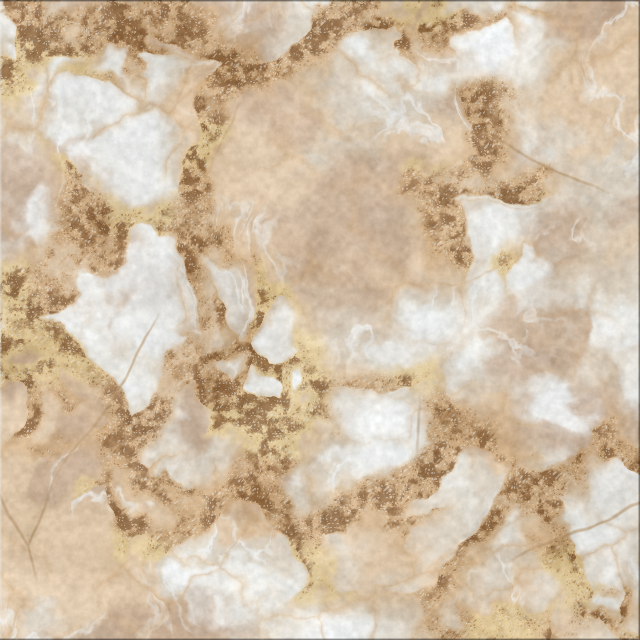
Give the GLSL for this texture, as a three.js fragment shader.

```glsl
// Polished onyx marble: pearl and peach clouds with gritty gold veins.
varying vec2 vUv;

const vec3 WHITE = vec3(0.93, 0.94, 0.94);
const vec3 PEARL = vec3(0.89, 0.88, 0.85);
const vec3 IVORY = vec3(0.85, 0.81, 0.75);
const vec3 PEACH = vec3(0.86, 0.77, 0.66);
const vec3 ROSE  = vec3(0.75, 0.65, 0.56);
const vec3 OCHRE = vec3(0.79, 0.65, 0.48);
const vec3 GOLD  = vec3(0.89, 0.81, 0.60);
const vec3 BROWN = vec3(0.52, 0.37, 0.23);

const float SLAB_SCALE = 4.6;    // slabs across the canvas
const float CHIP_SCALE = 10.0;   // small chips across the canvas
const float CRACK_SCALE = 1.7;   // crack cells across the canvas
const float CLOUD_GAIN = 1.3;    // contrast of the clouds
const float WARP = 0.2;          // broad bending of the outlines
const float FRAY = 0.045;        // fine fraying of the outlines
const float VEIN_WIDE = 0.4;     // vein reach on its soft side, in cells
const float VEIN_SHARP = 0.06;   // vein reach on its crisp side, in cells
const float GRIT_SCALE = 190.0;  // grains across the canvas
const float FRAME = 0.004;       // width of the bevelled rim

float hash(vec2 p) {
  vec3 q = fract(vec3(p.xyx) * 0.1031);
  q += dot(q, q.yzx + 33.33);
  return fract((q.x + q.y) * q.z);
}

vec2 hash2(vec2 p) { return vec2(hash(p), hash(p + 71.7)); }

float noise(vec2 p) {
  vec2 i = floor(p), f = fract(p);
  f = f * f * (3.0 - 2.0 * f);
  return mix(mix(hash(i), hash(i + vec2(1, 0)), f.x),
             mix(hash(i + vec2(0, 1)), hash(i + vec2(1, 1)), f.x), f.y);
}

float fbm(vec2 p) {
  float sum = 0.0, amp = 0.5;
  for (int i = 0; i < 5; i++) {
    sum += amp * noise(p);
    p = mat2(1.6, 1.2, -1.2, 1.6) * p + 17.3;
    amp *= 0.5;
  }
  return sum / 0.97;
}

vec2 bend2(vec2 p) { return vec2(fbm(p + 3.1), fbm(p + 41.7)) - 0.5; }

float ridge(vec2 p) { return 1.0 - abs(2.0 * fbm(p) - 1.0); }

// Cellular borders: x distance to border, y one-sided vein, z cell tone
vec3 slabs(vec2 p) {
  vec2 base = floor(p), home = base, toHome = vec2(8.0);
  for (int y = -1; y <= 1; y++)
    for (int x = -1; x <= 1; x++) {
      vec2 c = base + vec2(x, y);
      vec2 r = c + hash2(c) - p;
      if (dot(r, r) < dot(toHome, toHome)) { toHome = r; home = c; }
    }
  float tone = hash(home + 5.5), border = 8.0, vein = 0.0;
  for (int y = -2; y <= 2; y++)
    for (int x = -2; x <= 2; x++) {
      vec2 c = home + vec2(x, y);
      vec2 r = c + hash2(c) - p;
      vec2 gap = r - toHome;
      if (dot(gap, gap) > 0.0001) {
        float d = dot(0.5 * (r + toHome), normalize(gap));
        float reach = tone > hash(c + 5.5) ? VEIN_WIDE : VEIN_SHARP;
        border = min(border, d);
        vein = max(vein, 1.0 - smoothstep(0.0, reach, d));
      }
    }
  return vec3(border, vein, tone);
}

// Round grains: x coverage, y random shade
vec2 grains(vec2 p) {
  vec2 c = floor(p);
  vec2 centre = 0.35 + 0.3 * hash2(c);
  float size = 0.1 + 0.25 * hash(c + 9.1);
  float d = length(fract(p) - centre);
  return vec2(1.0 - smoothstep(size - 0.15, size + 0.15, d), hash(c + 3.7));
}

void main() {
  vec2 p = vUv;
  vec2 bend = bend2(p * 4.0);
  vec2 q = p + WARP * bend + FRAY * bend2(p * 19.0);
  vec3 slab = slabs(q * SLAB_SCALE + 2.0);
  vec3 chip = slabs(q * CHIP_SCALE + 31.0);

  // Clouds, tinted slab by slab and chip by chip
  float cloud = 0.65 * fbm(q * 5.0 + 11.0) + 0.35 * fbm(q * 12.0 + 5.0);
  cloud += 0.12 * (slab.z - 0.5) * smoothstep(0.0, 0.15, slab.x);
  cloud += 0.12 * (chip.z - 0.5) * smoothstep(0.0, 0.2, chip.x);
  cloud = 0.5 + CLOUD_GAIN * (cloud - 0.5);
  vec3 col = mix(PEARL, IVORY, smoothstep(0.38, 0.48, cloud));
  col = mix(col, PEACH, smoothstep(0.5, 0.63, cloud));
  col = mix(col, ROSE, 0.8 * smoothstep(0.53, 0.7, fbm(q * 7.0 + 63.0)));
  col = mix(col, WHITE, 0.85 * smoothstep(0.42, 0.28, cloud));

  // Pale wisps, mostly upright, and creases along the chips
  float wisp = smoothstep(0.86, 1.0, ridge(q * vec2(21.0, 11.0) + 29.0));
  wisp *= smoothstep(0.4, 0.7, noise(p * 8.0 + 8.0));
  col = mix(col, WHITE, 0.65 * wisp);
  float crease = exp(-18.0 * chip.x) * smoothstep(0.35, 0.7, noise(p * 9.0 + 14.0));
  col = mix(col, OCHRE, 0.5 * crease);

  // Gold veins: soft haze, broken ochre and yellow bloom
  float rough = fbm(p * 42.0);
  float clump = fbm(p * 17.0 + 37.0);
  float main1 = slab.y * smoothstep(0.42, 0.75, noise(p * 4.0 + 21.0));
  float main2 = chip.y * smoothstep(0.52, 0.8, noise(p * 5.0 + 77.0));
  float haze = max(main1, main2);
  float vein = haze * (1.0 + 1.8 * (rough - 0.5) + 2.2 * (clump - 0.5));
  col = mix(col, PEACH, 0.25 * slab.y);
  col = mix(col, OCHRE, 0.5 * smoothstep(0.0, 0.6, haze));
  col = mix(col, OCHRE, 0.7 * smoothstep(0.2, 0.7, vein));
  float bloom = smoothstep(0.5, 0.75, noise(p * 9.0 + 55.0));
  col = mix(col, GOLD, 0.6 * bloom * smoothstep(0.1, 0.4, vein));

  // Brown core and fine sparkling grit
  float core = smoothstep(0.45, 1.0, vein) * smoothstep(0.35, 0.6, fbm(p * 85.0));
  col = mix(col, BROWN, 0.8 * core);
  vec2 grain = grains(p * GRIT_SCALE + 5.0 * bend + 4.0 * rough);
  vec3 speck = mix(BROWN, PEARL, smoothstep(0.25, 0.55, grain.y));
  col = mix(col, speck, 0.5 * grain.x * smoothstep(0.25, 0.65, vein));

  // Sparse hairline cracks, lumpy shading and fine surface grain
  float crack = slabs((p + 0.3 * WARP * bend) * CRACK_SCALE + 7.0).x;
  float broken = smoothstep(0.45, 0.7, noise(p * 6.0 + 90.0));
  col = mix(col, OCHRE * 0.9, 0.6 * broken * (1.0 - smoothstep(0.0, 0.007, crack)));
  col += vec3(0.12, 0.15, 0.18) * (0.5 - fbm(q * 9.0 + 47.0));
  col += 0.13 * (fbm(p * 110.0 + 4.0) - 0.5) + 0.1 * (fbm(p * 24.0) - 0.5);

  // Bevelled rim: light on the left, dark on the other sides
  float dark = min(min(1.0 - p.x, p.y), 1.0 - p.y);
  col = mix(col, WHITE, 0.4 * (1.0 - smoothstep(0.0, FRAME, p.x)));
  col *= 1.0 - 0.5 * (1.0 - smoothstep(0.0, FRAME, dark));
  gl_FragColor = vec4(clamp(col, 0.0, 1.0), 1.0);
}
```
